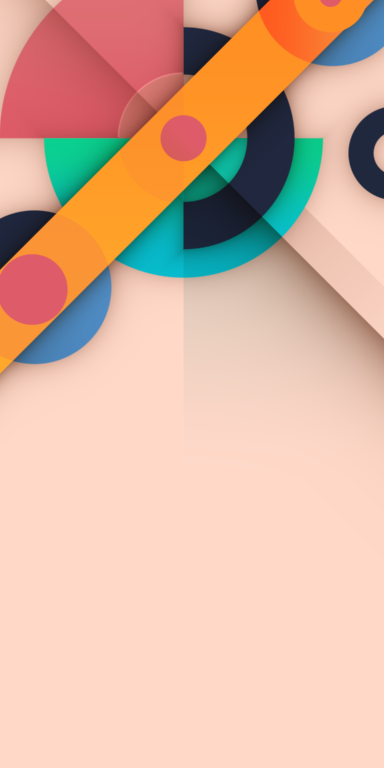
A Shadertoy shader for this background:

```glsl
#define CENTER vec2(0.478, 1.640)
#define BAR_HALF 0.0957
#define DISC_OFFSET 0.388
#define DISC_RADIUS 0.200
#define FOLD_FALLOFF 13.0
#define PAPER vec3(1.0, 0.847, 0.784)
#define NAVY vec3(0.125, 0.155, 0.245)
#define RED vec3(0.87, 0.36, 0.41)
#define BLUE vec3(0.32, 0.57, 0.80)
#define FOLD_TINT vec3(0.62, 0.47, 0.40)

float pixel;

// Antialiased coverage of a signed distance
float cover(float d) { return smoothstep(pixel, -pixel, d); }

float ring(vec2 p, float inner, float outer) {
    float r = length(p);
    return max(r - outer, inner - r);
}

void paint(inout vec3 col, vec3 ink, float d) { col = mix(col, ink, cover(d)); }

void castShadow(inout vec3 col, float d, float strength, float falloff) {
    vec3 tint = vec3(0.55, 0.72, 0.82) * strength;
    col *= 1.0 - tint * exp(-max(d, 0.0) * falloff);
}

void mainImage(out vec4 fragColor, in vec2 fragCoord) {
    vec2 p = fragCoord / iResolution.xy * vec2(1.0, 2.0);
    vec2 q = p - CENTER;
    pixel = 1.0 / iResolution.x;
    float radius = length(q);
    float fold = (q.x + q.y) * 0.70711;
    float across = (q.x - q.y) * 0.70711;
    float bar = abs(across) - BAR_HALF;
    vec3 col = PAPER;

    // Folded paper strip at the lower right
    float strip = cover(fold - BAR_HALF) * cover(-fold) * cover(-across);
    col *= 1.0 - vec3(0.10, 0.14, 0.16) * strip * smoothstep(0.95, 0.15, across);

    // Red quarter disc
    float quarter = max(radius - 0.479, max(q.x, -q.y));
    castShadow(col, quarter, 0.22, 28.0);
    vec3 rose = mix(RED, vec3(0.87, 0.43, 0.45), smoothstep(0.0, 0.36, q.y));
    paint(col, rose, quarter);

    // Green half disc
    float bowl = max(radius - 0.363, q.y);
    castShadow(col, bowl, 0.20, 38.0);
    vec3 green = mix(vec3(0.04, 0.82, 0.56), vec3(0.03, 0.75, 0.82), smoothstep(0.0, -0.30, q.y));
    paint(col, green, bowl);
    vec3 aqua = vec3(0.06, 0.86, 0.76);
    paint(col, aqua, max(radius - 0.166, max(q.y, -q.x)));

    // Navy half ring and the ring at the right edge
    float arch = max(ring(q, 0.166, 0.289), -q.x);
    castShadow(col, arch, 0.38, 42.0);
    paint(col, NAVY, arch);
    float sideRing = ring(q - vec2(0.552, -0.039), 0.057, 0.1225);
    castShadow(col, sideRing, 0.28, 36.0);
    paint(col, NAVY, sideRing);

    // Translucent disc behind the bar
    float ghost = max(radius - 0.170, max(q.x, -q.y));
    col = mix(col, vec3(0.85, 0.58, 0.50), 0.55 * cover(ghost));
    col += 0.10 * cover(abs(ghost) - 0.002) * step(q.x, -0.004) * step(0.004, q.y);

    // Shade falling away from the fold, cut by the vertical axis
    float shadeSide = cover(fold) * max(cover(-q.x), cover(-q.y));
    float foldShade = exp(min(fold, 0.0) * FOLD_FALLOFF);
    float foldStrength = mix(0.45, 0.85, step(0.0, q.x));
    col *= mix(vec3(1.0), FOLD_TINT, shadeSide * foldShade * foldStrength);
    float veil = cover(fold) * cover(-q.x) * smoothstep(-0.90, -0.20, q.y);
    col *= 1.0 - vec3(0.13, 0.06, 0.06) * veil;

    // Two-tone discs at both ends of the bar
    for (float s = -1.0; s < 2.0; s += 2.0) {
        float disc = length(q - s * DISC_OFFSET) - DISC_RADIUS;
        castShadow(col, disc, 0.25, 38.0);
        vec3 blue = BLUE * (1.0 + 0.4 * (q.y - s * DISC_OFFSET));
        paint(col, mix(NAVY, blue, cover(-across)), disc);
    }

    // Diagonal bar, warmer inside the end discs
    castShadow(col, bar, 0.55, 38.0);
    vec3 orange = mix(vec3(1.0, 0.66, 0.17), vec3(1.0, 0.56, 0.14), smoothstep(-0.6, 0.4, q.y));
    for (float s = -1.0; s < 2.0; s += 2.0) {
        vec2 local = q - s * DISC_OFFSET;
        float glow = smoothstep(0.10, -0.20, s * local.x);
        vec3 warm = mix(vec3(0.97, 0.55, 0.23), vec3(1.0, 0.33, 0.12), step(0.0, s) * glow);
        float amount = mix(0.65, 0.9, step(0.0, s));
        orange = mix(orange, warm, amount * cover(length(local) - DISC_RADIUS));
    }
    float barGhost = max(radius - 0.170, q.x);
    orange = mix(orange, vec3(0.97, 0.50, 0.22), 0.25 * cover(barGhost));
    paint(col, orange, bar);

    // Dots along the bar
    paint(col, mix(RED, vec3(0.84, 0.36, 0.36), smoothstep(0.02, -0.06, fold)), radius - 0.060);
    paint(col, RED, length(q + vec2(0.394)) - 0.092);
    vec2 top = q - vec2(0.383, 0.372);
    paint(col, vec3(1.0, 0.56, 0.14), length(top) - 0.096);
    paint(col, RED, length(top) - 0.030);

    fragColor = vec4(clamp(col, 0.0, 1.0), 1.0);
}
```
